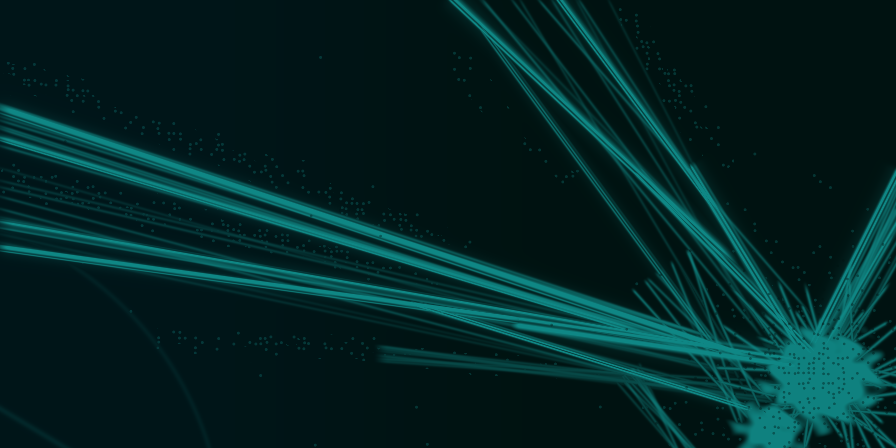
Reproduce this background procedurally as a Shadertoy shader.

```glsl
// Teal fibre bundles sweep across a near-black field into a dense, speckled knot.
// Striped beams and hashed fans of thin strands are line distances blended as ink;
// jittered cellular dots form the dust beside the beams and the grain in the knot.

float hash(vec2 p) {
    p = fract(p * vec2(0.1031, 0.1137));
    p += dot(p, p.yx + 33.33);
    return fract((p.x + p.y) * p.x * 7.31 + p.y * 17.7);
}

// x: position along the segment, y: signed distance from its axis
vec2 along(vec2 p, vec2 a, vec2 b) {
    vec2 d = b - a, q = p - a;
    return vec2(dot(q, d) / dot(d, d), (d.x * q.y - d.y * q.x) / length(d));
}

float span(float t) {
    return smoothstep(-0.02, 0.02, t) * (1.0 - smoothstep(0.94, 1.03, t));
}

float strand(vec2 p, vec2 a, vec2 b, float width) {
    vec2 q = along(p, a, b);
    float w = width + 0.4 / iResolution.y;
    return exp(-q.y * q.y / (w * w)) * span(q.x);
}

// A wide beam with fine lengthwise stripes and a faint halo
float beam(vec2 p, vec2 a, vec2 b, float width) {
    vec2 q = along(p, a, b);
    float u = q.y / width;
    float stripes = 0.62 + 0.38 * sin(u * 7.0 + 1.5 * sin(u * 3.0 + a.y * 20.0));
    float body = 1.0 - smoothstep(0.5, 1.1, abs(u));
    return (body * stripes + 0.16 * exp(-u * u * 0.3)) * span(q.x);
}

// Thin strands whose ends are scattered around a and b
float fan(vec2 p, vec2 a, vec2 b, vec2 spreadA, vec2 spreadB, float seed) {
    float ink = 0.0;
    for (int i = 0; i < 9; i++) {
        float k = float(i) + seed * 13.0;
        float s = (float(i) + hash(vec2(k, 2.0))) / 4.5 - 1.0;
        float e = hash(vec2(k, 5.0)) * 2.0 - 1.0;
        float strength = 0.2 + 0.5 * hash(vec2(k, 9.0));
        float line = strand(p, a + s * spreadA, b + e * spreadB, 0.0025);
        ink = 1.0 - (1.0 - ink) * (1.0 - strength * line);
    }
    return ink;
}

float dots(vec2 p, float size, float density) {
    vec2 cell = floor(p / size);
    vec2 jitter = vec2(hash(cell + 3.0), hash(cell + 41.0)) - 0.5;
    float d = length(fract(p / size) - 0.5 - 0.4 * jitter);
    float edge = 0.5 / (iResolution.y * size);
    return step(hash(cell + 17.0), density) * (1.0 - smoothstep(0.27 - edge, 0.27 + edge, d));
}

float dustBand(vec2 p, vec2 a, vec2 b, float width) {
    vec2 q = along(p, a, b);
    return exp(-q.y * q.y / (width * width)) * span(q.x);
}

void mainImage(out vec4 fragColor, in vec2 fragCoord) {
    vec2 p = fragCoord / iResolution.y;
    p.x += 2.0 - iResolution.x / iResolution.y;
    vec2 knot = vec2(1.835, 0.155);

    // Long beams from the left
    float ink = beam(p, vec2(0.0, 0.757), vec2(1.72, 0.185), 0.013);
    ink = max(ink, beam(p, vec2(0.0, 0.693), vec2(1.45, 0.255), 0.011));
    ink = max(ink, beam(p, vec2(0.0, 0.500), vec2(1.78, 0.190), 0.012));
    ink = max(ink, beam(p, vec2(0.0, 0.447), vec2(1.20, 0.280), 0.010));
    ink = max(ink, beam(p, vec2(0.92, 0.325), vec2(1.70, 0.080), 0.009));
    ink = max(ink, beam(p, vec2(1.15, 0.285), vec2(1.80, 0.190), 0.022));

    // Beams from the top and the right edge
    ink = max(ink, beam(p, vec2(1.005, 1.01), vec2(1.64, 0.415), 0.014));
    ink = max(ink, beam(p, vec2(1.42, 0.62), vec2(1.83, 0.20), 0.013));
    ink = max(ink, beam(p, vec2(1.245, 1.01), vec2(1.61, 0.52), 0.012));
    ink = max(ink, beam(p, vec2(1.54, 0.63), vec2(1.79, 0.22), 0.014));
    ink = max(ink, 0.65 * beam(p, vec2(1.06, 0.96), vec2(1.61, 0.21), 0.010));
    ink = max(ink, beam(p, vec2(2.01, 0.62), vec2(1.81, 0.22), 0.014));
    ink = max(ink, 0.9 * beam(p, vec2(2.01, 0.53), vec2(1.83, 0.22), 0.016));

    // Fine strands between the beams
    float fine = fan(p, vec2(0.0, 0.72), vec2(1.6, 0.22), vec2(0.0, 0.05), vec2(0.0, 0.03), 1.0);
    fine = max(fine, 0.6 * fan(p, vec2(0.0, 0.54), vec2(1.65, 0.15), vec2(0.0, 0.09), vec2(0.0, 0.06), 2.0));
    fine = max(fine, 0.7 * fan(p, vec2(1.2, 1.0), vec2(1.72, 0.26), vec2(0.16, 0.0), vec2(0.09, 0.04), 3.0));
    fine = max(fine, fan(p, vec2(2.01, 0.52), knot, vec2(0.0, 0.11), vec2(0.04, 0.03), 4.0));
    fine = max(fine, 0.5 * fan(p, vec2(0.85, 0.21), vec2(1.75, 0.13), vec2(0.0, 0.02), vec2(0.0, 0.04), 5.0));
    fine = max(fine, fan(p, vec2(1.40, 0.17), vec2(1.55, -0.03), vec2(0.03, 0.02), vec2(0.03, 0.0), 6.0));
    fine = max(fine, fan(p, vec2(1.48, 0.40), vec2(1.70, 0.08), vec2(0.07, 0.05), vec2(0.05, 0.04), 7.0));

    // Chords crossing the knot in every direction
    for (int i = 0; i < 36; i++) {
        float k = float(i);
        float angle = 2.4 * k;
        vec2 ray = vec2(cos(angle), sin(angle)) * (0.16 + 0.15 * hash(vec2(k, 21.0)));
        vec2 shift = 0.14 * (vec2(hash(vec2(k, 31.0)), hash(vec2(k, 37.0))) - 0.5);
        fine = max(fine, 0.75 * strand(p, knot + shift - 0.5 * ray, knot + shift + ray, 0.003));
    }
    ink = 1.0 - (1.0 - min(ink, 1.0)) * (1.0 - fine);

    // Ragged solid heart, with a lobe to the lower left
    vec2 r = p - knot;
    float ragged = 0.012 * sin(r.x * 95.0 + 2.0 * sin(r.y * 70.0)) + 0.010 * sin(r.y * 120.0 + r.x * 40.0);
    float heart = min(length(r * vec2(0.85, 1.0)) - 0.105, length(p - vec2(1.72, 0.035)) - 0.065);
    ink = max(ink, 0.95 * (1.0 - smoothstep(-0.025, 0.025, heart + ragged)));
    float grain = dots(p + 0.004, 0.011, 0.4 * exp(-dot(r, r) * 28.0));
    ink *= 1.0 - 0.4 * grain;

    // Scattered dust beside the beams
    float dust = dustBand(p, vec2(0.0, 0.85), vec2(1.05, 0.44), 0.025);
    dust = max(dust, dustBand(p, vec2(0.0, 0.61), vec2(1.0, 0.37), 0.030));
    dust = max(dust, dustBand(p, vec2(0.33, 0.25), vec2(1.45, 0.17), 0.020));
    dust = max(dust, dustBand(p, vec2(1.38, 1.0), vec2(1.62, 0.62), 0.025));
    dust = max(dust, 0.6 * dustBand(p, vec2(1.0, 0.87), vec2(1.30, 0.57), 0.025));
    dust = max(dust, 0.7 * exp(-dot(r, r) * 14.0));
    ink = max(ink, 0.30 * dots(p, 0.012, 0.38 * dust));

    // Faint arcs in the lower left corner
    float arcs = exp(-pow((length(p - vec2(-0.25, -0.22)) - 0.75) / 0.006, 2.0));
    arcs += 1.5 * strand(p, vec2(-0.02, 0.10), vec2(0.18, -0.02), 0.006);
    ink = max(ink, 0.10 * arcs);

    vec3 night = mix(vec3(0.0, 0.083, 0.096), vec3(0.0, 0.072, 0.066), smoothstep(0.3, 1.3, p.x));
    vec3 teal = vec3(0.06, 0.53, 0.52);
    fragColor = vec4(mix(night, teal, clamp(ink, 0.0, 1.0)), 1.0);
}
```
